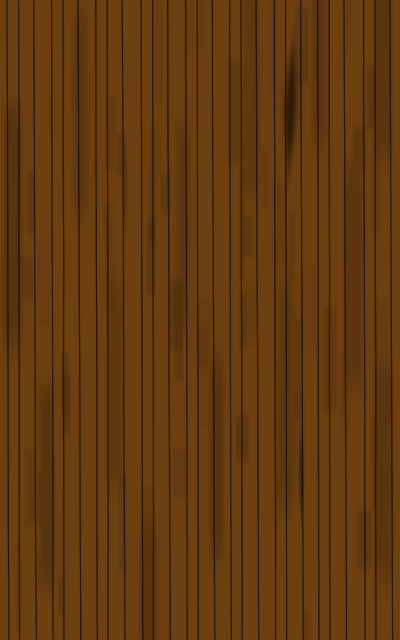
Write a Shadertoy shader that draws this texture.

```glsl
const vec3 WOOD = vec3(0.43, 0.25, 0.06);
const vec3 STAIN = vec3(0.33, 0.19, 0.05);
const vec3 KNOT = vec3(0.15, 0.09, 0.025);
const vec3 GROOVE = vec3(0.02, 0.012, 0.005);

const float GROUPS = 9.0;                              // plank groups across
const vec3 GROOVE_X = vec3(0.0180, 0.0467, 0.0842);    // grooves in one group
const vec3 GROOVE_LEAN = vec3(0.004, 0.0025, 0.0065);  // sideways shift, top to bottom
const float GROOVE_HALF = 0.00112;
const float GROOVE_JITTER = 0.0042;
const float SOFTNESS = 1.3;                            // filter width in pixels

const int STAINS = 13;
const vec2 STAIN_START = vec2(0.031, 0.362);
const vec2 STAIN_STEP = vec2(0.0852, 0.4023);
const vec2 STAIN_HALF = vec2(0.021, 0.172);
const int PATCHES = 54;
const vec2 KNOT_POS = vec2(0.727, 0.831);

float hash(float n) {
    n = fract(n * 0.1031);
    n *= n + 33.33;
    return fract(n * (n + n));
}

float noise(float x) {
    float i = floor(x), f = fract(x);
    return mix(hash(i), hash(i + 1.0), f * f * (3.0 - 2.0 * f));
}

// Rectangle with a separate blur along each axis
float softBox(vec2 p, vec2 halfSize, vec2 blur) {
    vec2 edge = 1.0 - smoothstep(halfSize - blur, halfSize + blur, abs(p));
    return edge.x * edge.y;
}

// Pointed vertical blemish, darkest at its middle
float lens(vec2 p, vec2 halfSize) {
    float taper = max(1.0 - abs(p.y) / halfSize.y, 0.0);
    float width = halfSize.x * taper + 0.0005;
    return exp(-p.x * p.x / (width * width)) * smoothstep(0.0, 0.8, taper);
}

// Exact overlap of a thin line with the pixel filter
float lineCover(float d, float halfWidth, float blur) {
    vec2 ends = clamp(vec2(d + halfWidth, d - halfWidth) / blur + 0.5, 0.0, 1.0);
    return ends.x - ends.y;
}

void mainImage(out vec4 fragColor, in vec2 fragCoord) {
    vec2 uv = fragCoord / iResolution.xy;
    float down = 1.0 - uv.y;
    vec3 color = WOOD;

    // Faint small patches
    for (int i = 0; i < PATCHES; i++) {
        float seed = float(i) * 5.0 + 11.0;
        vec2 center = vec2(hash(seed), hash(seed + 1.0));
        vec2 size = vec2(0.008, 0.03) + vec2(0.010, 0.055) * vec2(hash(seed + 2.0), hash(seed + 3.0));
        float strength = mix(0.04, 0.13, hash(seed + 4.0));
        color *= 1.0 - strength * softBox(uv - center, size, vec2(0.003, 0.008));
    }

    // Long blurred stains, stepped across with a growing drift
    float stain = 0.0;
    for (int i = 0; i < STAINS; i++) {
        float n = float(i);
        float drift = 0.010 * n * cos(1.047 * (n - 9.0));
        vec2 center = vec2(min(STAIN_START.x + STAIN_STEP.x * n, 0.957),
                           fract(STAIN_START.y + STAIN_STEP.y * n + drift));
        vec2 size = STAIN_HALF * mix(vec2(0.8, 0.9), vec2(1.1, 1.05), hash(n + 70.0));
        float mark = softBox(vec2(uv.x, down) - center, size, vec2(0.011, 0.04));
        stain = max(stain, mark * mix(0.65, 1.0, hash(n + 90.0)));
    }
    color = mix(color, STAIN, stain * 0.85);

    // Knot with a slight lean
    vec2 knotPoint = uv - KNOT_POS;
    knotPoint.x -= knotPoint.y * 0.055;
    color = mix(color, KNOT, 0.9 * lens(knotPoint, vec2(0.016, 0.15)));

    // Narrow cracks beside the grooves
    for (int i = 0; i < 2; i++) {
        vec2 center = vec2(0.313, 0.293) + vec2(0.440, 0.449) * float(i);
        float crack = lens(vec2(uv.x, down) - center, vec2(0.006, 0.105));
        color = mix(color, KNOT, crack * mix(0.3, 0.65, float(i)));
    }

    // Leaning grooves, three to a group
    float group = floor(uv.x * GROUPS);
    float localX = uv.x - group / GROUPS;
    float jitter = (hash(group + 31.0) - 0.5) * GROOVE_JITTER;
    float blur = SOFTNESS / iResolution.x;
    for (int k = 0; k < 3; k++) {
        float id = group * 3.0 + float(k);
        float bend = (noise(down * 5.0 + id * 17.0) - 0.5) * 0.0009;
        float d = localX - GROOVE_X[k] - GROOVE_LEAN[k] * down - jitter - bend;
        float wear = mix(0.82, 1.0, noise(down * 6.0 + id * 23.0));
        color *= 1.0 - 0.12 * exp(-abs(d) / 0.0025);
        color = mix(color, GROOVE, wear * lineCover(d, GROOVE_HALF, blur));
    }

    fragColor = vec4(color, 1.0);
}
```
